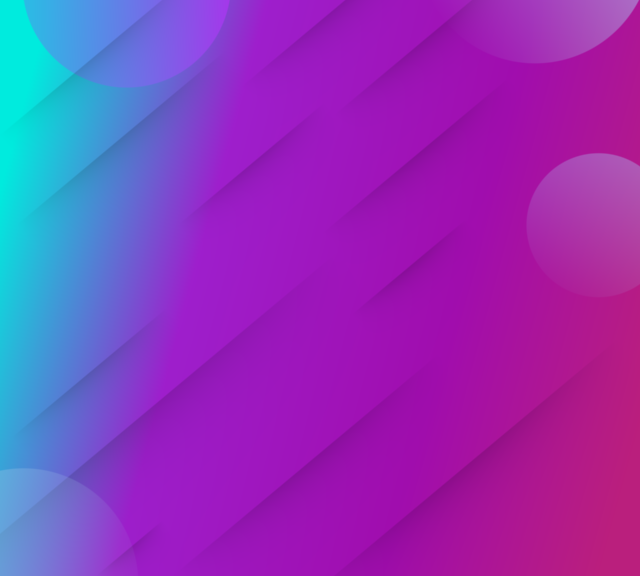
Write a WebGL 2 fragment shader that draws this background.

```glsl
#version 300 es
precision highp float;
// Slanted cyan-to-magenta gradient with diagonal paper-fold shadows and translucent discs.

uniform vec2 u_resolution;
out vec4 fragColor;

// Background gradient: colours and their stops along the slanted axis
const vec3 CYAN    = vec3(0.00, 0.92, 0.87);
const vec3 VIOLET  = vec3(0.62, 0.12, 0.80);
const vec3 PURPLE  = vec3(0.63, 0.05, 0.68);
const vec3 CRIMSON = vec3(0.73, 0.12, 0.49);
const vec4 STOPS   = vec4(0.09, 0.465, 0.935, 1.31);
const float SLANT  = 0.27;

// Folds: lower-left start (xy) and length (z), all in canvas heights
const int FOLD_COUNT = 12;
const vec3 FOLDS[FOLD_COUNT] = vec3[](
    vec3(0.00, 0.765, 0.45), vec3(0.03, 0.61, 0.47), vec3(0.31, 0.61, 0.33),
    vec3(0.42, 0.85, 0.40), vec3(0.58, 0.80, 0.42), vec3(0.56, 0.595, 0.42),
    vec3(0.61, 0.453, 0.26), vec3(0.02, 0.24, 0.35), vec3(-0.145, -0.048, 0.95),
    vec3(0.30, 0.00, 0.60), vec3(0.52, -0.05, 0.72), vec3(0.167, 0.00, 0.15));
const vec2 FOLD_DIR = vec2(0.7676, 0.641);
const float FOLD_DARKNESS = 0.16;
const float FOLD_SOFTNESS = 0.012;
const float FOLD_SPREAD = 0.035;

// Discs: centre (xy) and radius (z)
const vec3 BLUE_DISC   = vec3(0.220, 1.029, 0.181);
const vec3 TOP_DISC    = vec3(0.929, 1.093, 0.203);
const vec3 RIGHT_DISC  = vec3(1.039, 0.609, 0.125);
const vec3 CORNER_DISC = vec3(0.041, -0.012, 0.199);
const vec3 DISC_SKY    = vec3(0.18, 0.72, 0.90);
const vec3 DISC_VIOLET = vec3(0.66, 0.21, 0.93);
const vec3 LILAC_GLAZE = vec3(0.67, 0.61, 0.87);
const vec3 SKY_GLAZE   = vec3(0.62, 0.76, 0.90);

const float PI = 3.14159;

vec3 background(vec2 p) {
    float t = p.x + SLANT * (1.0 - p.y);
    vec3 color = mix(CYAN, VIOLET, clamp((t - STOPS.x) / (STOPS.y - STOPS.x), 0.0, 1.0));
    color = mix(color, PURPLE, clamp((t - STOPS.y) / (STOPS.z - STOPS.y), 0.0, 1.0));
    return mix(color, CRIMSON, clamp((t - STOPS.z) / (STOPS.w - STOPS.z), 0.0, 1.0));
}

// Antialiased disc coverage
float discMask(vec2 p, vec3 disc, float pixel) {
    return 1.0 - smoothstep(-pixel, pixel, length(p - disc.xy) - disc.z);
}

// Translucent disc whose opacity grows along a direction
vec3 glaze(vec3 color, vec2 p, vec3 disc, vec3 tint, vec2 dir, vec2 opacity, float pixel) {
    float s = 0.5 + 0.5 * dot(p - disc.xy, dir) / disc.z;
    float alpha = mix(opacity.x, opacity.y, clamp(s, 0.0, 1.0));
    return mix(color, tint, alpha * discMask(p, disc, pixel));
}

// Shadow with a crisp upper edge, fading downward and toward both ends
float foldShadow(vec2 p, vec3 fold, float pixel) {
    vec2 q = p - fold.xy;
    float along = clamp(dot(q, FOLD_DIR) / fold.z, 0.0, 1.0);
    float below = dot(q, vec2(FOLD_DIR.y, -FOLD_DIR.x));
    float spread = FOLD_SOFTNESS + FOLD_SPREAD * fold.z;
    float fade = exp(-max(below, 0.0) / spread);
    return smoothstep(-pixel, pixel, below) * fade * sin(PI * along);
}

void main() {
    vec2 p = gl_FragCoord.xy / u_resolution.y;
    float pixel = 1.0 / u_resolution.y;
    vec3 color = background(p);

    // Opaque two-tone disc beneath the folds
    float across = 0.5 + 0.5 * (p.x - BLUE_DISC.x) / BLUE_DISC.z;
    vec3 discColor = mix(DISC_SKY, DISC_VIOLET, clamp(across, 0.0, 1.0));
    color = mix(color, discColor, 0.9 * discMask(p, BLUE_DISC, pixel));

    // Fold shadows
    for (int i = 0; i < FOLD_COUNT; i++) {
        color *= 1.0 - FOLD_DARKNESS * foldShadow(p, FOLDS[i], pixel);
    }

    // Translucent discs on top
    color = glaze(color, p, TOP_DISC, LILAC_GLAZE, vec2(0.85, 0.50), vec2(0.0, 0.85), pixel);
    color = glaze(color, p, RIGHT_DISC, LILAC_GLAZE, vec2(0.50, 0.87), vec2(0.06, 0.50), pixel);
    color = glaze(color, p, CORNER_DISC, SKY_GLAZE, vec2(-1.0, 0.0), vec2(0.06, 0.55), pixel);

    fragColor = vec4(color, 1.0);
}
```
